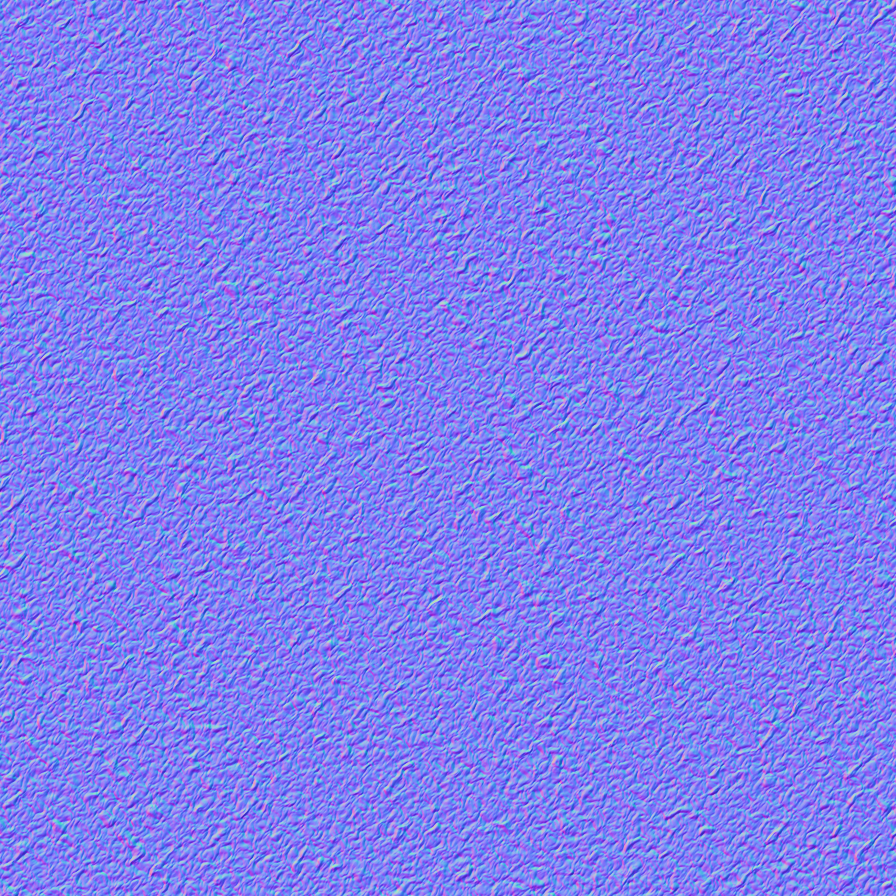
Reproduce this texture map procedurally as a WebGL 2 fragment shader.

```glsl
#version 300 es
precision highp float;
// Draws a normal map of rough plaster with fine crumbly grain and short diagonal dents.

uniform vec2 u_resolution;
out vec4 fragColor;

const float SWEEP_ANGLE = 0.78;
const float GRAIN_STRETCH = 1.35;
const float PIT_STRETCH = 1.9;
const float PIT_DEPTH = 0.0022;
const float CREASE = 0.5;
const vec3 CHANNEL_GAIN = vec3(1.0, 1.0, 0.975);

mat2 rotation(float angle) {
  float c = cos(angle), s = sin(angle);
  return mat2(c, -s, s, c);
}

float hash(vec2 cell) {
  return fract(sin(dot(cell, vec2(127.1, 311.7))) * 43758.5453);
}

// Dot product of a random unit gradient with the offset from its corner
float cornerValue(vec2 cell, vec2 offset) {
  float angle = 6.28318 * hash(cell);
  return dot(vec2(cos(angle), sin(angle)), offset);
}

float gradientNoise(vec2 p) {
  vec2 cell = floor(p);
  vec2 f = p - cell;
  vec2 blend = f * f * f * (f * (f * 6.0 - 15.0) + 10.0);
  vec2 right = vec2(1.0, 0.0), up = vec2(0.0, 1.0);
  float bottom = mix(cornerValue(cell, f),
                     cornerValue(cell + right, f - right), blend.x);
  float top = mix(cornerValue(cell + up, f - up),
                  cornerValue(cell + 1.0, f - 1.0), blend.x);
  return mix(bottom, top, blend.y);
}

// Noise cells turned to an angle and stretched along it
float sweptNoise(vec2 p, float frequency, float angle, float stretch) {
  vec2 q = rotation(angle) * p * frequency;
  q.x /= stretch;
  return gradientNoise(q + frequency);
}

// Creased bumps: steep above the mean level, gentle below it
float grainLayer(vec2 p, float frequency, float slope, float angle) {
  float n = sweptNoise(p, frequency, angle, GRAIN_STRETCH);
  return (n + CREASE * abs(n)) * slope / frequency;
}

// Sparse steep dents between the grains
float pits(vec2 p, float frequency, float angle) {
  return smoothstep(0.22, 0.5, sweptNoise(p, frequency, angle, PIT_STRETCH));
}

// Bends the grid of cells so that grains become irregular
vec2 warp(vec2 p, float frequency, float amount) {
  vec2 q = p * frequency;
  return p + amount * vec2(gradientNoise(q), gradientNoise(q + 41.7));
}

float plasterHeight(vec2 p) {
  vec2 bent = warp(p, 70.0, 0.004);
  float height = 0.0;
  float frequency = 110.0;
  float slope = 0.2;
  float angle = SWEEP_ANGLE - 0.25;
  for (int i = 0; i < 3; i++) {
    height += grainLayer(bent, frequency, slope, angle);
    frequency *= 1.62;
    slope += 0.09;
    angle += 0.25;
  }
  return height - PIT_DEPTH * pits(bent, 85.0, SWEEP_ANGLE);
}

// Surface normal from central differences, with its second axis pointing down
vec3 surfaceNormal(vec2 p, float reach) {
  vec2 dx = vec2(reach, 0.0), dy = vec2(0.0, reach);
  vec2 gradient = vec2(plasterHeight(p + dx) - plasterHeight(p - dx),
                       plasterHeight(p + dy) - plasterHeight(p - dy)) / (2.0 * reach);
  return normalize(vec3(-gradient.x, gradient.y, 1.0));
}

void main() {
  vec2 p = gl_FragCoord.xy / u_resolution.y;
  float reach = max(0.0009, 0.45 / u_resolution.y);
  vec3 normal = surfaceNormal(p, reach);
  fragColor = vec4((normal * 0.5 + 0.5) * CHANNEL_GAIN, 1.0);
}
```
